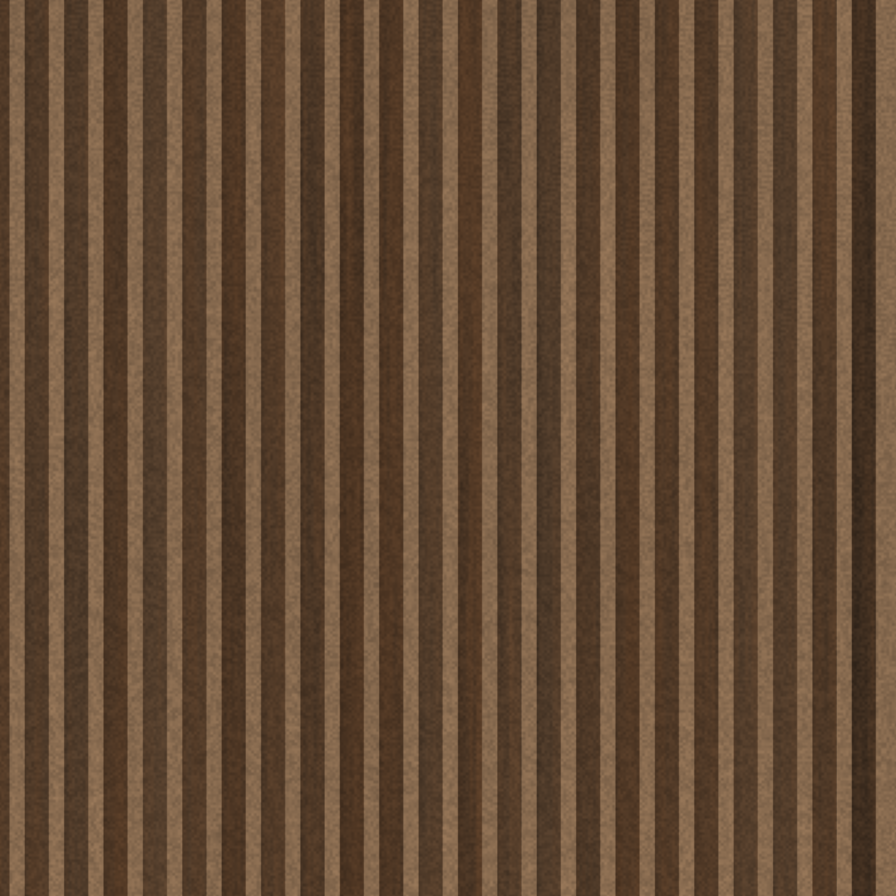
A Shadertoy shader for this texture:

```glsl
#define REPEATS 22.75
#define OFFSET 0.0105
#define SLAT_WIDTH 0.39
#define EDGE_SOFTNESS 0.0011
#define GRAIN_CELLS 330.0
#define GRAIN_AMOUNT 0.26
#define STREAK_AMOUNT 0.34
#define SHADOW_AMOUNT 0.14
#define SLAT_COLOR vec3(0.525, 0.412, 0.306)
#define GAP_COLOR vec3(0.322, 0.240, 0.170)
#define GAP_WARM_COLOR vec3(0.310, 0.213, 0.137)

float hash(vec2 p) {
    return fract(sin(dot(p, vec2(127.1, 311.7))) * 43758.5);
}

float noise(vec2 p) {
    vec2 cell = floor(p);
    vec2 f = fract(p);
    f = f * f * (3.0 - 2.0 * f);
    float low = mix(hash(cell), hash(cell + vec2(1.0, 0.0)), f.x);
    float high = mix(hash(cell + vec2(0.0, 1.0)), hash(cell + vec2(1.0)), f.x);
    return mix(low, high, f.y);
}

// Fine speckle, centred on zero
float speckle(vec2 uv) {
    float fine = noise(uv * GRAIN_CELLS);
    float coarse = noise(uv * GRAIN_CELLS * 0.47 + 19.0);
    return 0.65 * fine + 0.35 * coarse - 0.5;
}

// Long vertical wood fibres, centred on zero
float fibres(vec2 uv) {
    float thin = noise(uv * vec2(270.0, 7.0) + 5.0);
    float broad = noise(uv * vec2(95.0, 2.5) + 41.0);
    return 0.55 * thin + 0.45 * broad - 0.5;
}

// Coverage of the raised pale slats
float slatMask(float x, float soft) {
    float phase = (x - OFFSET) * REPEATS - 0.5 * SLAT_WIDTH;
    float d = (abs(fract(phase + 0.5) - 0.5) - 0.5 * SLAT_WIDTH) / REPEATS;
    float slat = 1.0 - smoothstep(-soft, soft, d);
    // The last slat runs on to the right border
    return max(slat, smoothstep(-soft, soft, x - 0.985));
}

void mainImage(out vec4 fragColor, in vec2 fragCoord) {
    vec2 uv = fragCoord / iResolution.xy;
    float soft = max(EDGE_SOFTNESS, 0.75 / iResolution.x);
    float u = (uv.x - OFFSET) * REPEATS;
    float id = floor(u);
    float grain = speckle(uv);
    float fibre = fibres(uv);

    // Pale slats: even tone with speckle
    float slatTone = 1.0 + 0.03 * (hash(vec2(id, 3.0)) - 0.5) + 0.05 * fibre;
    vec3 slat = SLAT_COLOR * (slatTone + GRAIN_AMOUNT * grain);

    // Dark gaps: tone, warmth and fibre strength differ from one to the next
    float figure = mix(0.35, 1.0, hash(vec2(id, 7.0)));
    float warmth = clamp(hash(vec2(id, 11.0)) + 0.9 * fibre, 0.0, 1.0);
    float gapTone = 1.0 + 0.12 * (hash(vec2(id, 17.0)) - 0.5);
    gapTone -= 0.18 * step(20.5, id);
    gapTone += STREAK_AMOUNT * figure * fibre + 1.15 * GRAIN_AMOUNT * grain;

    // Shade cast into each gap beside the slat on its left
    float intoGap = max(fract(u) - SLAT_WIDTH, 0.0) / (1.0 - SLAT_WIDTH);
    gapTone -= SHADOW_AMOUNT * exp(-7.0 * intoGap);
    vec3 gap = mix(GAP_COLOR, GAP_WARM_COLOR, warmth) * gapTone;

    // Slow drift of light over the whole surface
    float drift = 1.0 + 0.05 * (noise(uv * 3.0 + 2.0) - 0.5);
    vec3 color = mix(gap, slat, slatMask(uv.x, soft)) * drift;
    fragColor = vec4(clamp(color, 0.0, 1.0), 1.0);
}
```
